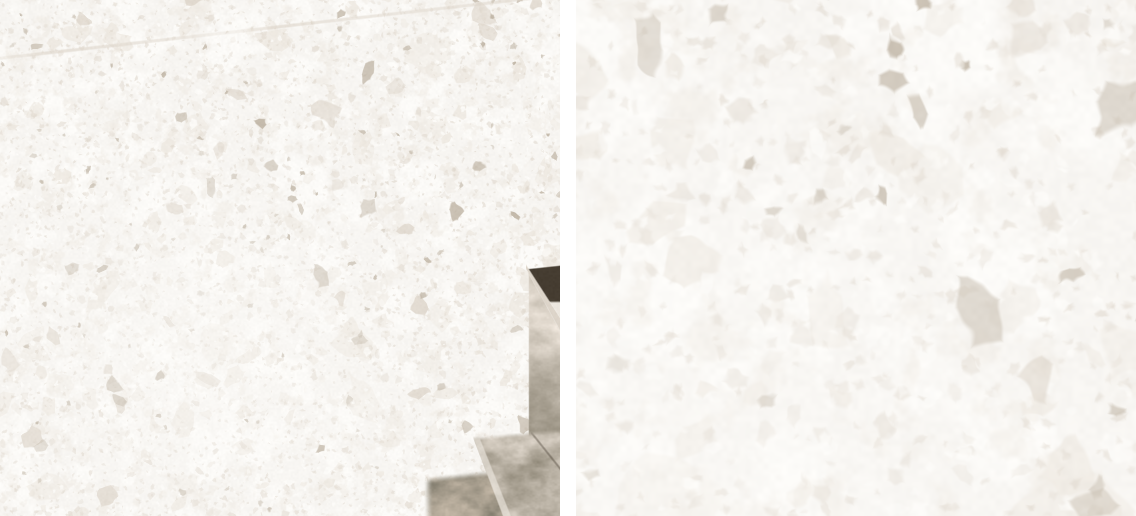
Left, the full canvas; right, a detail of the centre.
Reproduce this texture procedurally as a Shadertoy shader.

```glsl
// Pale terrazzo slab with a faint seam and a weathered stepped fixture at lower right.
// Layers of jittered polygon chips, from broad and faint to tiny and dark, are scattered
// over a mottled ground; the fixture is assembled from soft half-planes.

const float TAU = 6.2831853;
const vec3 GROUND = vec3(0.968, 0.960, 0.946);
const vec3 WHITE  = vec3(0.992, 0.988, 0.978);
const vec3 PALE   = vec3(0.925, 0.903, 0.870);
const vec3 SAND   = vec3(0.865, 0.832, 0.788);
const vec3 TAUPE  = vec3(0.735, 0.690, 0.625);
const vec3 STEEL  = vec3(0.590, 0.560, 0.500);
const vec3 SHADOW = vec3(0.270, 0.235, 0.190);

vec3 hash3(vec2 p) {
    vec3 h = fract(p.xyx * vec3(0.1031, 0.1030, 0.0973));
    h += dot(h, h.yxz + 33.33);
    return fract((h.xxy + h.yzz) * h.zyx);
}

float noise(vec2 p) {
    vec2 i = floor(p), f = fract(p);
    f = f * f * (3.0 - 2.0 * f);
    float low = mix(hash3(i).x, hash3(i + vec2(1, 0)).x, f.x);
    float high = mix(hash3(i + vec2(0, 1)).x, hash3(i + vec2(1, 1)).x, f.x);
    return mix(low, high, f.y);
}

float fbm(vec2 p) {
    float sum = 0.0, weight = 0.5;
    for (int i = 0; i < 4; i++) {
        sum += weight * noise(p);
        p = p * 2.03 + 11.7;
        weight *= 0.5;
    }
    return sum / 0.9375;
}

// Distance to an irregular, stretched convex polygon.
float chipDistance(vec2 q, float radius, vec2 id) {
    vec3 shape = hash3(id + 71.3);
    float turn = shape.x * TAU;
    q = mat2(cos(turn), -sin(turn), sin(turn), cos(turn)) * q;
    q.y *= mix(1.0, 1.8, shape.y);
    float d = -radius;
    for (int i = 0; i < 6; i++) {
        vec3 h = hash3(id + 17.3 * float(i + 1));
        float a = (float(i) + 0.8 * (h.x - 0.5)) * TAU / 6.0;
        d = max(d, dot(q, vec2(cos(a), sin(a))) - radius * mix(0.55, 1.0, h.y));
    }
    return d;
}

// Paints one layer of chips; radii are fractions of a grid cell.
vec3 scatter(vec3 base, vec2 p, float cells, float share, vec2 radii,
             vec3 tone, float opacity, float pixel) {
    vec2 g = p * cells + cells * 3.7;
    vec2 cell = floor(g);
    float soft = cells * pixel;
    g += 0.12 * (vec2(noise(g * 5.0), noise(g * 5.0 + 40.0)) - 0.5);
    for (int y = -1; y <= 1; y++)
    for (int x = -1; x <= 1; x++) {
        vec2 id = cell + vec2(x, y);
        vec3 place = hash3(id), look = hash3(id + 133.7);
        if (place.z > share) continue;
        float radius = mix(radii.x, radii.y, look.x * look.x);
        float d = chipDistance(g - id - place.xy, radius, id);
        float cover = 1.0 - smoothstep(-soft, soft, d);
        base = mix(base, tone, cover * opacity * mix(0.45, 1.0, look.y));
    }
    return base;
}

// Coverage of the area to the left of the directed line from a to b.
float leftOf(vec2 p, vec2 a, vec2 b, float soft) {
    vec2 e = normalize(b - a), r = p - a;
    return smoothstep(-soft, soft, e.x * r.y - e.y * r.x);
}

vec3 terrazzo(vec2 p, float pixel) {
    vec3 c = mix(GROUND, WHITE, 0.8 * smoothstep(0.45, 0.7, fbm(p * 24.0)));
    c = mix(c, PALE, 0.45 * smoothstep(0.52, 0.75, fbm(p * 45.0 + 9.0)));
    c = scatter(c, p, 8.0, 0.50, vec2(0.20, 0.46), PALE, 0.75, pixel);
    c = scatter(c, p, 19.0, 0.55, vec2(0.16, 0.44), PALE, 0.80, pixel);
    c = scatter(c, p, 34.0, 0.45, vec2(0.14, 0.45), WHITE, 0.80, pixel);
    c = scatter(c, p, 41.0, 0.50, vec2(0.14, 0.42), SAND, 0.55, pixel);
    c = scatter(c, p, 77.0, 0.40, vec2(0.16, 0.44), SAND, 0.60, pixel);
    c = scatter(c, p, 62.0, 0.35, vec2(0.16, 0.45), WHITE, 0.80, pixel);
    c = scatter(c, p, 11.0, 0.22, vec2(0.16, 0.38), SAND, 0.90, pixel);
    c = scatter(c, p, 13.0, 0.17, vec2(0.14, 0.30), TAUPE, 0.90, pixel);
    c = scatter(c, p, 37.0, 0.07, vec2(0.15, 0.32), TAUPE, 0.85, pixel);
    float haze = exp(-dot(p - vec2(0.38, 0.32), p - vec2(0.38, 0.32)) * 9.0);
    return mix(c, WHITE, 0.38 * haze);
}

vec3 fixture(vec3 c, vec2 p, float pixel) {
    float wear = fbm(p * vec2(22.0, 34.0)) - 0.5;
    vec2 corner = vec2(1.02, 0.478), rail = vec2(1.085, 0.36);
    float below = 1.0 - leftOf(p, corner, rail, pixel);
    float panel = below * smoothstep(-pixel, pixel, p.x - 1.025);
    c = mix(c, mix(STEEL, SAND, smoothstep(0.14, 0.40, p.y) + wear), panel);

    float opening = leftOf(p, vec2(1.027, 0.475), vec2(1.085, 0.385), pixel)
                  * (1.0 - leftOf(p, corner, vec2(1.085, 0.485), pixel));
    float beam = (1.0 - below) * (1.0 - leftOf(p, vec2(1.027, 0.475), vec2(1.085, 0.385), pixel));
    c = mix(c, SAND, beam * step(corner.x, p.x));
    c = mix(c, mix(PALE, SHADOW, smoothstep(0.412, 0.418, p.y)), opening);

    float block = leftOf(p, vec2(0.92, 0.08), vec2(0.826, 0.07), 0.008) * smoothstep(0.82, 0.84, p.x);
    c = mix(c, mix(STEEL, TAUPE, 0.25 + 3.0 * wear), block);
    float stepTop = 1.0 - leftOf(p, vec2(0.918, 0.150), vec2(1.035, 0.160), 0.006);
    float stepSide = leftOf(p, vec2(0.918, 0.150), vec2(0.975, 0.0), pixel);
    c = mix(c, mix(STEEL, SAND, 0.45 + 1.6 * wear), stepTop * stepSide);
    float lip = stepSide * (1.0 - leftOf(p, vec2(0.930, 0.150), vec2(0.990, 0.0), pixel));
    c = mix(c, PALE, 0.65 * lip * stepTop);
    float crease = abs(p.y - 0.155 + 1.25 * (p.x - 1.035));
    return mix(c, SHADOW, 0.4 * stepTop * step(1.03, p.x) * (1.0 - smoothstep(0.0, 0.006, crease)));
}

void mainImage(out vec4 fragColor, in vec2 fragCoord) {
    vec2 p = fragCoord / iResolution.y;
    float pixel = max(0.0018, 1.0 / iResolution.y);
    vec3 color = terrazzo(p, pixel);
    float seam = 1.0 - smoothstep(0.001, 0.005, abs(p.y - 0.887 - 0.113 * p.x));
    color = mix(color, SAND, seam * mix(0.25, 0.8, noise(p * 9.0)));
    color = fixture(color, p, pixel);
    color += 0.018 * (noise(p * 260.0) - 0.5);
    fragColor = vec4(clamp(color, 0.0, 1.0), 1.0);
}
```
